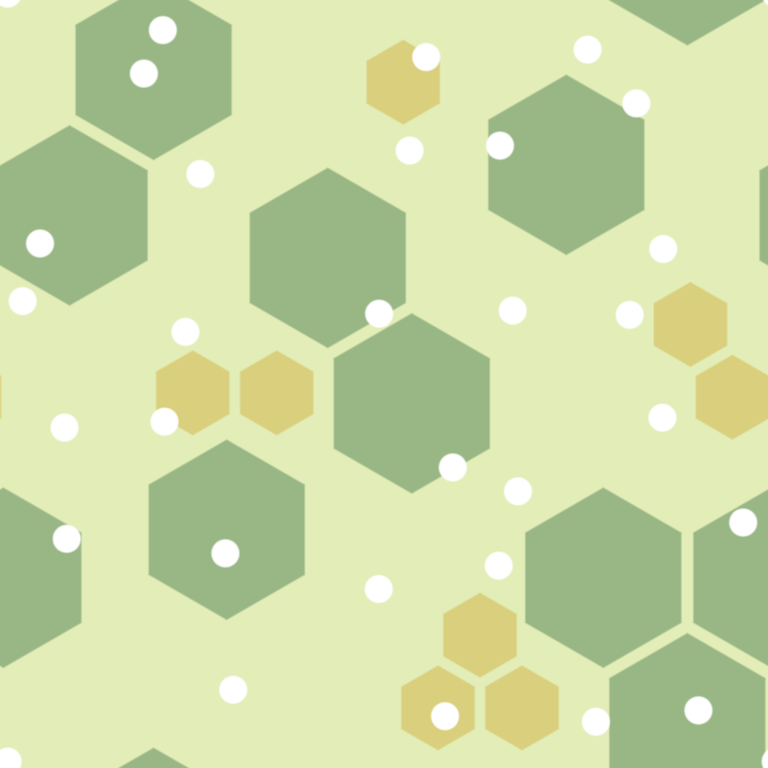
This pattern is drawn by a WebGL 1 fragment shader. Its source:

```glsl
precision highp float;
// Tiling clusters of large green and small ochre hexagons under scattered white dots.
uniform vec2 u_resolution;

const float SIXTH_TURN = 1.0471976;

// Shortest offset between two points on the repeating tile.
vec2 wrapped(vec2 d) {
  return fract(d + 0.5) - 0.5;
}

// Signed distance to the sides of a hexagon with a corner at the top.
float hexagon(vec2 p, float apothem) {
  p = abs(p);
  return max(p.x, dot(p, vec2(0.5, 0.8660254))) - apothem;
}

// One to three touching hexagons: the first at the site, the rest around it.
float cluster(vec2 p, vec2 site, float count, float turn, float apothem, float pitch) {
  float d = 1.0;
  for (int j = 0; j < 3; j++) {
    float n = float(j);
    if (n > count - 0.5) break;
    float angle = (turn + n - 1.0) * SIXTH_TURN;
    vec2 center = site + min(n, 1.0) * pitch * vec2(cos(angle), sin(angle));
    d = min(d, hexagon(wrapped(p - center), apothem));
  }
  return d;
}

float largeHexagons(vec2 p) {
  float d = 1.0;
  for (int i = 0; i < 5; i++) {
    float k = float(i);
    vec2 site = vec2(0.2, 0.909) + k * vec2(0.15, 0.33) + sin(0.58 * k * k) * vec2(-0.1, 0.13);
    float count = 2.0 - mod(k, 2.0) + step(3.5, k);
    d = min(d, cluster(p, site, count, 4.0 + min(k, 1.0), 0.1016, 0.2188));
  }
  return d;
}

float smallHexagons(vec2 p) {
  float d = 1.0;
  for (int i = 0; i < 4; i++) {
    float k = float(i);
    vec2 site = vec2(0.525, 0.893) - k * vec2(0.3, 0.24);
    site += sin(2.0 * SIXTH_TURN * k) * vec2(0.03, -0.19);
    d = min(d, cluster(p, site, floor(1.5 + 0.5 * k), 7.0 - k, 0.0477, 0.1094));
  }
  return d;
}

vec2 hash2(vec2 cell) {
  return fract(sin(vec2(dot(cell, vec2(127.1, 311.7)), dot(cell, vec2(269.5, 183.3)))) * 4375.85);
}

// Cellular scatter: one jittered dot in each cell of a wrapping grid.
float dots(vec2 p) {
  vec2 grid = vec2(5.0, 6.0);
  vec2 home = floor(p * grid);
  float d = 1.0;
  for (int y = -1; y <= 1; y++) {
    for (int x = -1; x <= 1; x++) {
      vec2 cell = home + vec2(float(x), float(y));
      vec2 center = (cell + 0.05 + 0.9 * hash2(mod(cell, grid))) / grid;
      d = min(d, length(p - center));
    }
  }
  return d - 0.0182;
}

void main() {
  vec2 p = gl_FragCoord.xy / u_resolution;
  float soft = max(0.0018, 0.75 / min(u_resolution.x, u_resolution.y));

  vec3 color = vec3(0.886, 0.929, 0.718);
  color = mix(vec3(0.6, 0.718, 0.522), color, smoothstep(-soft, soft, largeHexagons(p)));
  color = mix(vec3(0.851, 0.81, 0.486), color, smoothstep(-soft, soft, smallHexagons(p)));
  color = mix(vec3(1.0), color, smoothstep(-soft, soft, dots(p)));
  gl_FragColor = vec4(color, 1.0);
}
```
